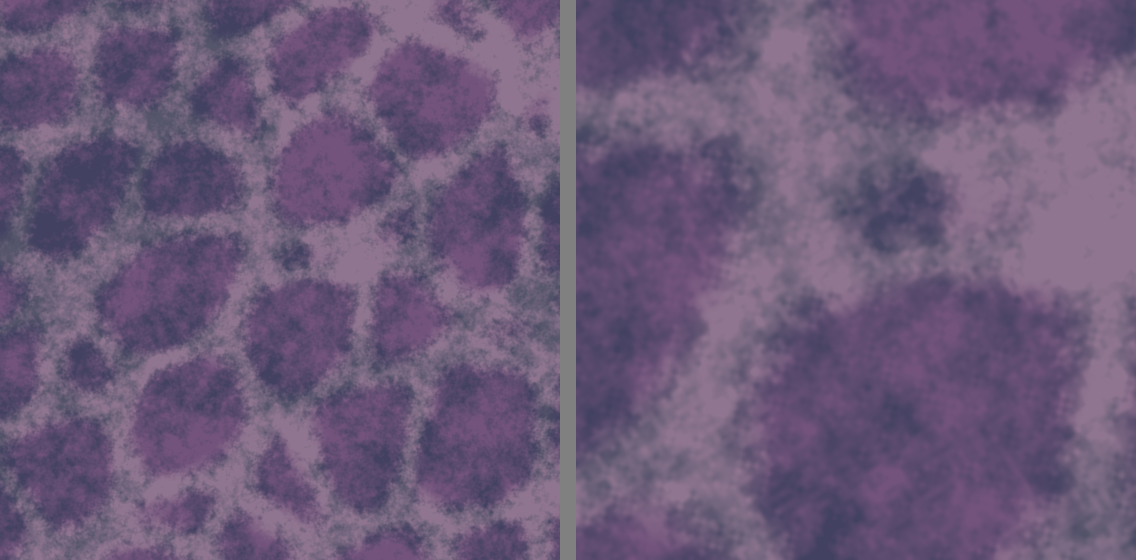
Left: the whole. Right: its middle third, enlarged.
Write a three.js fragment shader that draws this texture.

```glsl
// Soft plum cells in a pale, mottled web, like stained tissue.
// Weighted, smoothed cellular distances shape round cells of many sizes;
// layered value noise roughens rims and shifts colours to slate and navy.
varying vec2 vUv;

const float CELLS_ACROSS = 5.4;
const vec3 WALL_PINK  = vec3(0.565, 0.46, 0.565);
const vec3 WALL_SLATE = vec3(0.335, 0.335, 0.42);
const vec3 CELL_PLUM  = vec3(0.45, 0.325, 0.485);
const vec3 CELL_NAVY  = vec3(0.26, 0.255, 0.38);

vec2 hash2(vec2 p) {
  vec3 q = fract(p.xyx * vec3(0.1031, 0.1030, 0.0973));
  q += dot(q, q.yzx + 33.33);
  return fract((q.xx + q.yz) * q.zy);
}

float valueNoise(vec2 p) {
  vec2 cell = floor(p);
  vec2 f = fract(p);
  f = f * f * (3.0 - 2.0 * f);
  float low  = mix(hash2(cell).x, hash2(cell + vec2(1.0, 0.0)).x, f.x);
  float high = mix(hash2(cell + vec2(0.0, 1.0)).x, hash2(cell + 1.0).x, f.x);
  return mix(low, high, f.y);
}

// Layered noise centred on zero; each layer is turned and finer.
float layeredNoise(vec2 p, float gain) {
  float sum = 0.0;
  float total = 0.0;
  float weight = 1.0;
  for (int i = 0; i < 5; i++) {
    sum += weight * (valueNoise(p) - 0.5);
    total += weight;
    weight *= gain;
    p = mat2(1.6, 1.2, -1.2, 1.6) * p + 17.3;
  }
  return sum / total;
}

// Vector to the seed of a grid cell (xy) and its weighted distance (z).
vec3 seedAt(vec2 base, vec2 f, vec2 offset) {
  vec2 toSeed = offset + 0.1 + 0.8 * hash2(base + offset) - f;
  float size = hash2(base + offset + 57.0).y;
  return vec3(toSeed, dot(toSeed, toSeed) - 0.5 * size * size);
}

// Distance to the cell border, blended so that corners become round.
float roundedBorder(vec2 p, float sharpness) {
  vec2 base = floor(p);
  vec2 f = fract(p);
  vec3 nearest = vec3(0.0, 0.0, 100.0);
  for (int y = -2; y <= 2; y++) {
    for (int x = -2; x <= 2; x++) {
      vec3 seed = seedAt(base, f, vec2(float(x), float(y)));
      if (seed.z < nearest.z) nearest = seed;
    }
  }
  float sum = 0.0;
  for (int y = -2; y <= 2; y++) {
    for (int x = -2; x <= 2; x++) {
      vec3 seed = seedAt(base, f, vec2(float(x), float(y)));
      float gap = length(seed.xy - nearest.xy);
      if (gap > 0.01) {
        float d = 0.5 * (seed.z - nearest.z) / gap;
        sum += exp(-sharpness * d);
      }
    }
  }
  return -log(sum) / sharpness;
}

void main() {
  // Noise at three scales
  float broad = layeredNoise(vUv * 3.5 + 4.7, 0.6);
  float mottle = layeredNoise(vUv * 17.0 + 31.0, 0.85);
  vec2 warp = vec2(layeredNoise(vUv * 9.0 + 50.0, 0.6),
                   layeredNoise(vUv * 9.0 + 80.0, 0.6));

  // Cells stretched a little along the rising diagonal
  vec2 p = mat2(1.0, -0.14, -0.14, 1.0) * vUv * CELLS_ACROSS + 12.0;
  float border = roundedBorder(p + 0.2 * warp, 9.0) + 0.24 * mottle;
  float inside = smoothstep(-0.01, 0.15, border);

  // Darker patches, strongest around each rim
  float rim = smoothstep(-0.06, 0.08, border)
            * (1.0 - smoothstep(0.12, 0.36, border));
  float shade = 0.42 + 1.2 * broad + 2.6 * mottle + 0.1 * rim;
  shade = clamp(shade, 0.0, 1.0);

  vec3 wall = mix(WALL_PINK, WALL_SLATE, shade);
  vec3 cell = mix(CELL_PLUM, CELL_NAVY, shade);
  gl_FragColor = vec4(mix(wall, cell, inside), 1.0);
}
```
